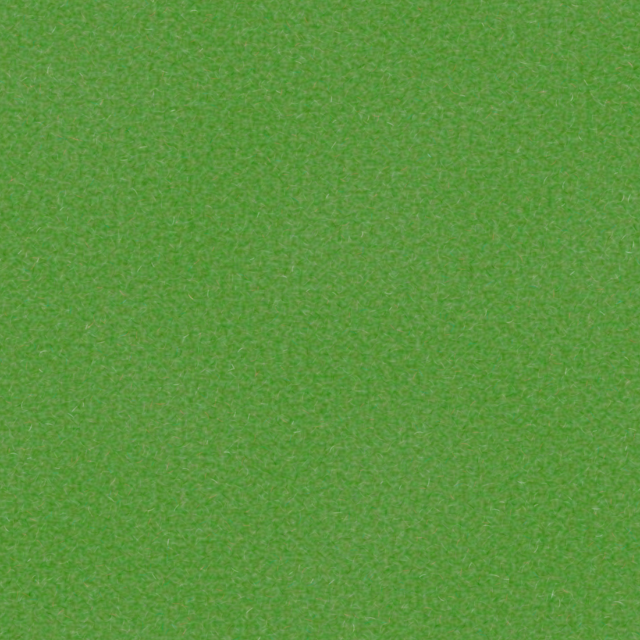
This texture is drawn by a WebGL 2 fragment shader. Its source:

```glsl
#version 300 es
precision highp float;
// Green felt: a fine mottled ground of gradient noise, varying mostly between
// vivid and greyish green, under several layers of short, curved, faint fibres.
// A few fibres are dyed tan, teal or nearly white.

#define BASE_COLOR   vec3(0.357, 0.581, 0.236)
#define GREY_AXIS    vec3(0.035, 0.009, 0.046)  // vivid to greyish green
#define LIGHT_AXIS   vec3(0.020, 0.024, 0.019)  // dark to light
#define HUE_AXIS     vec3(0.020, -0.008, -0.012) // cool to warm
#define MOTTLE_FREQ  vec2(82.0, 108.0)
#define GRAIN_FREQ   vec2(180.0, 205.0)
#define FIBER_CELLS  68.0
#define FIBER_LAYERS 5
#define FIBER_HALF   0.0095  // half length
#define FIBER_WIDTH  0.0009  // half width
#define FIBER_TONE   1.0

out vec4 fragColor;
uniform vec2 u_resolution;

uint scramble(uint v) {
    v = v * 747796405u + 2891336453u;
    v = ((v >> ((v >> 28u) + 4u)) ^ v) * 277803737u;
    return (v >> 22u) ^ v;
}

// Four random values in 0..1 for a grid cell and a seed.
vec4 hash4(vec2 cell, int seed) {
    uvec2 c = uvec2(ivec2(cell) + 4096);
    uint a = scramble(c.x + scramble(c.y + scramble(uint(seed))));
    uint b = scramble(a);
    uint d = scramble(b);
    return vec4(uvec4(a, b, d, scramble(d)) >> 8u) / 16777216.0;
}

vec2 gradient(vec2 cell, int seed) {
    float angle = 6.28319 * hash4(cell, seed).x;
    return vec2(cos(angle), sin(angle));
}

float gradientNoise(vec2 p, int seed) {
    vec2 i = floor(p), f = p - i;
    vec2 u = f * f * f * (f * (f * 6.0 - 15.0) + 10.0);
    vec2 e = vec2(1.0, 0.0);
    float low = mix(dot(gradient(i, seed), f),
                    dot(gradient(i + e.xy, seed), f - e.xy), u.x);
    float high = mix(dot(gradient(i + e.yx, seed), f - e.yx),
                     dot(gradient(i + e.xx, seed), f - e.xx), u.x);
    return mix(low, high, u.y);
}

// Colour offset of one fibre: mostly tonal, rarely a stray dye.
vec3 fiberTint(vec4 r) {
    if (r.x > 0.994) return vec3(0.15, 0.09, 0.19);
    if (r.x > 0.976) return vec3(0.12, -0.005, 0.04);
    if (r.x > 0.962) return vec3(-0.07, 0.02, 0.06);
    return FIBER_TONE * (GREY_AXIS * mix(-1.3, 1.7, r.y)
                       + LIGHT_AXIS * mix(-0.9, 1.3, r.z));
}

// One bent fibre per cell, gathered from the neighbouring cells.
vec3 fiberLayer(vec2 p, int seed, float aa) {
    vec2 home = floor(p * FIBER_CELLS);
    vec3 sum = vec3(0.0);
    for (int y = -1; y <= 1; y++)
    for (int x = -1; x <= 1; x++) {
        vec2 cell = home + vec2(x, y);
        vec4 shape = hash4(cell, seed);
        vec4 dye = hash4(cell, seed + 50);
        vec2 d = p - (cell + shape.xy) / FIBER_CELLS;
        float angle = 0.25 + 2.7 * (shape.z - 0.5);
        float c = cos(angle), s = sin(angle);
        d = vec2(c * d.x + s * d.y, c * d.y - s * d.x);
        d.y -= (shape.w - 0.5) * 0.8 * d.x * d.x / FIBER_HALF;
        float reach = FIBER_HALF * mix(0.45, 1.0, dye.w);
        float across = 1.0 - smoothstep(FIBER_WIDTH - aa, FIBER_WIDTH + aa, abs(d.y));
        float along = 1.0 - smoothstep(0.4 * reach, reach, abs(d.x));
        sum += across * along * fiberTint(dye);
    }
    return sum;
}

void main() {
    float size = min(u_resolution.x, u_resolution.y);
    vec2 p = gl_FragCoord.xy / size;
    float aa = max(0.8 / size, 0.0008);

    // Ground: broad clouds, mottling and fine grain.
    float cloud = gradientNoise(p * 4.0, 1);
    float mottle = gradientNoise(p * MOTTLE_FREQ, 2);
    float grain = gradientNoise(p * GRAIN_FREQ, 3);
    float grey = 0.7 * cloud + 2.3 * mottle + 1.7 * grain;
    float light = 1.8 * gradientNoise(p * MOTTLE_FREQ * 1.2, 4) + 1.7 * grain;
    float hue = 2.2 * gradientNoise(p * MOTTLE_FREQ * 0.8, 5);
    vec3 color = BASE_COLOR + GREY_AXIS * grey + LIGHT_AXIS * light + HUE_AXIS * hue;

    // Fibres.
    for (int layer = 0; layer < FIBER_LAYERS; layer++) {
        vec2 shift = vec2(0.37, 0.61) * float(layer);
        color += fiberLayer(p + shift, 100 + layer, aa);
    }
    fragColor = vec4(clamp(color, 0.0, 1.0), 1.0);
}
```
